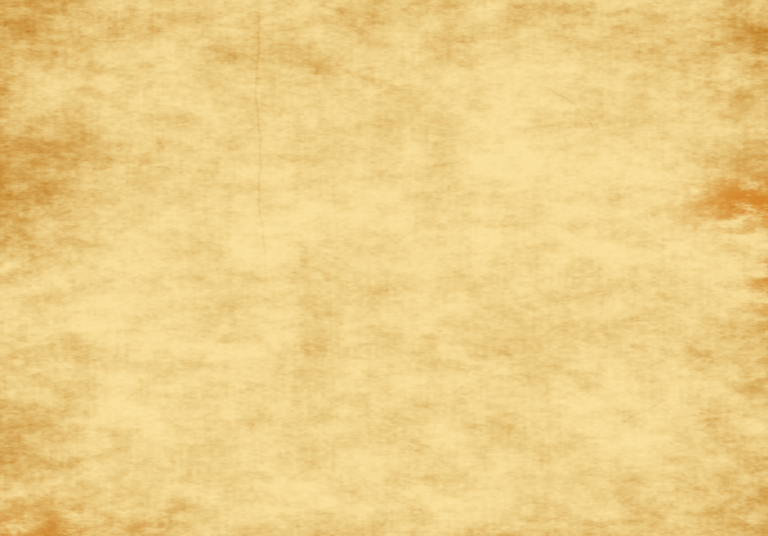
This texture is drawn by a WebGL 1 fragment shader. Its source:

```glsl
precision highp float;
// Aged parchment: golden paper with cloudy mottling, fine horizontal fibres,
// browned edges, rusty stains and a few faint creases.
// Layered smooth cellular noise sets one tone, which a colour ramp then tints.

uniform vec2 u_resolution;

const vec3 BROWN = vec3(0.81, 0.60, 0.27);
const vec3 GOLD  = vec3(0.91, 0.78, 0.49);
const vec3 CREAM = vec3(0.965, 0.86, 0.59);
const vec3 RUST  = vec3(0.83, 0.51, 0.14);
const float GOLD_TONE = 0.62;

vec2 hash2(vec2 cell) {
  vec3 q = fract(cell.xyx * vec3(0.1031, 0.1030, 0.0973));
  q += dot(q, q.yzx + 33.33);
  return fract((q.xx + q.yz) * q.zy);
}

// Smooth cellular noise: blends random cell values by distance, -0.5 to 0.5
float cellNoise(vec2 p) {
  vec2 cell = floor(p);
  vec2 local = p - cell;
  float total = 0.0;
  float weights = 0.0;
  for (int j = -1; j <= 1; j++) {
    for (int i = -1; i <= 1; i++) {
      vec2 offset = vec2(float(i), float(j));
      vec2 seed = hash2(cell + offset);
      vec2 toPoint = offset + 0.2 + 0.6 * seed - local;
      float weight = exp(-5.0 * dot(toPoint, toPoint));
      total += weight * (hash2(cell + offset + 57.0).x - 0.5);
      weights += weight;
    }
  }
  return total / weights;
}

// Four octaves, each turned slightly to hide the grid
float layeredNoise(vec2 p, float gain) {
  float total = 0.0;
  float amplitude = 0.5;
  for (int octave = 0; octave < 4; octave++) {
    total += amplitude * cellNoise(p);
    p = mat2(0.995, 0.1, -0.1, 0.995) * p * 2.07 + 19.7;
    amplitude *= gain;
  }
  return total;
}

// Bent, wobbling fold: thin dark line with a soft shadow on one side
float crease(vec2 p, vec2 centre, float angle, float halfLength, float bend, float width) {
  float c = cos(angle);
  float s = sin(angle);
  vec2 q = mat2(c, -s, s, c) * (p - centre);
  q.y += bend * q.x * q.x + 0.003 * sin(q.x * 31.0 + angle) + 0.001 * sin(q.x * 117.0);
  float ends = 1.0 - smoothstep(0.6 * halfLength, halfLength, abs(q.x));
  float line = exp(-q.y * q.y / (width * width));
  float shadow = smoothstep(-width, width, q.y) * exp(-max(q.y, 0.0) / 0.018);
  return ends * (line + 0.5 * shadow);
}

// Short creases scattered over the sheet
float scatteredCreases(vec2 p, float aspect, float width) {
  float total = 0.0;
  for (int i = 0; i < 14; i++) {
    vec2 place = hash2(vec2(float(i) * 7.0 + 3.0, 41.0));
    vec2 shape = hash2(vec2(float(i) * 5.0 + 9.0, 83.0));
    float angle = (shape.x - 0.5) * 1.6;
    float halfLength = 0.025 + 0.06 * shape.y;
    float strength = 0.35 + 0.65 * place.x * shape.y;
    total += strength * crease(p, place * vec2(aspect, 1.0), angle, halfLength,
                               5.0 * (shape.y - 0.5), width);
  }
  return total;
}

// Darkening that fades inward from all four sides
float edgeBurn(vec2 p, float aspect) {
  return 0.48 * exp(-p.x / 0.12) + 0.42 * exp(-(aspect - p.x) / 0.10)
       + 0.28 * exp(-p.y / 0.06) + 0.20 * exp(-(1.0 - p.y) / 0.08);
}

float stain(vec2 p, vec2 centre, vec2 size) {
  vec2 q = (p - centre) / size;
  return exp(-dot(q, q));
}

// Rolls bright tones off gently below a limit
float softLimit(float tone, float limit) {
  return limit - log(1.0 + exp((limit - tone) * 7.0)) / 7.0;
}

vec3 paperColor(float tone) {
  vec3 dark = mix(BROWN, GOLD, min(tone / GOLD_TONE, 1.0));
  return mix(dark, CREAM, max(tone - GOLD_TONE, 0.0) / (1.0 - GOLD_TONE));
}

void main() {
  float aspect = u_resolution.x / u_resolution.y;
  vec2 p = gl_FragCoord.xy / u_resolution.y;
  float lineWidth = max(0.0022, 0.8 / u_resolution.y);

  // Paper body: clouds, fibres, mesh grain and thin dark hairs
  float clouds = layeredNoise(p * vec2(5.5, 8.0) + 3.0, 0.68);
  float fibres = layeredNoise(p * vec2(16.0, 42.0) + 71.0, 0.75);
  float grain = cellNoise(p * vec2(120.0, 200.0)) + 0.6 * cellNoise(p * vec2(150.0, 24.0));
  float ridge = abs(cellNoise(p * vec2(17.0, 50.0) + 0.8 * clouds));
  float hairs = (1.0 - smoothstep(0.0, 0.06, ridge)) * smoothstep(0.0, 0.2, -clouds - fibres);
  float tone = 0.89 + 0.72 * clouds + 0.58 * fibres + 0.20 * grain - 0.10 * hairs;

  // Age and wear
  float burn = edgeBurn(p, aspect) * (1.0 - 0.9 * clouds - 0.5 * fibres);
  tone -= burn + 0.20 * stain(p, vec2(0.11, 0.77), vec2(0.18, 0.14));
  tone += 0.06 * stain(p, vec2(0.83, 0.45), vec2(0.45, 0.4));
  tone -= 0.20 * crease(p, vec2(0.483, 0.73), 1.6, 0.30, 0.08, lineWidth * 1.3);
  tone -= 0.20 * scatteredCreases(p, aspect, lineWidth);
  tone = softLimit(tone, 1.12);

  // Rust on the right side and in the lower left corner
  float rust = stain(p, vec2(aspect - 0.03, 0.62), vec2(0.09, 0.045))
             + 0.6 * stain(p, vec2(aspect, 0.47), vec2(0.035, 0.05))
             + 0.5 * stain(p, vec2(0.0), vec2(0.16, 0.06));
  rust *= clamp(0.6 - 1.5 * clouds - 1.8 * fibres, 0.0, 1.0);

  vec3 color = mix(paperColor(tone), RUST, clamp(rust, 0.0, 0.85));
  gl_FragColor = vec4(clamp(color, 0.0, 1.0), 1.0);
}
```
